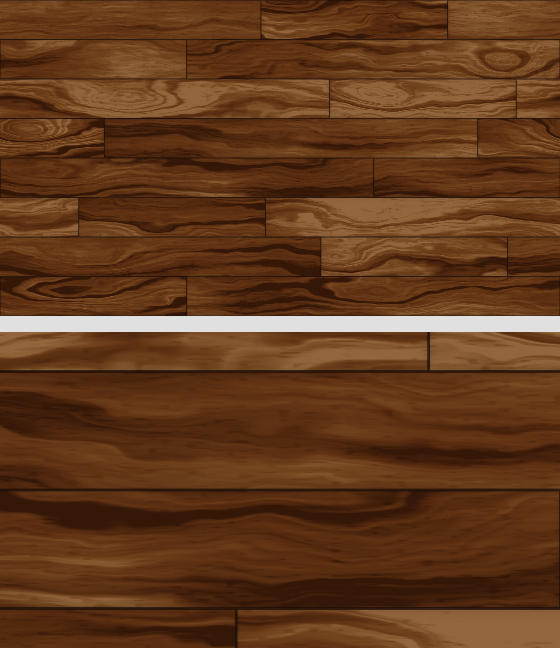
Top: the whole. Bottom: its middle third, enlarged.
Reproduce this texture procedurally as a WebGL 2 fragment shader.

```glsl
#version 300 es
precision highp float;
// Dark hardwood floor: eight staggered rows, each one short and one long plank.
// Grain follows the contours of a warped height field; a smooth bump in that
// field makes the oval eyes. Streaks, growth lines and pores shade each plank.
uniform vec2 u_resolution;
out vec4 outColor;

const float ROWS = 8.0;
const float WIDTH = ROWS * 16.0 / 9.0;   // canvas width in row heights
const float SHORT_LENGTH = WIDTH / 3.0;
const float SEAM_HALF_WIDTH = 0.012;
const float SEAM_STRENGTH = 0.75;
const float STREAK_DEPTH = 0.80;
const float LINE_DEPTH = 0.85;
const float FIBRE_DEPTH = 0.42;
const float PORE_DEPTH = 0.12;
const float DRIFT_DEPTH = 0.42;
const float TONE_LIFT = 0.12;
const float TONE_SPREAD = 1.35;
const vec3 SEAM_COLOR = vec3(0.10, 0.05, 0.025);
const vec3 RED_TINT = vec3(1.04, 0.97, 0.88);
const vec3 GREY_TINT = vec3(0.99, 1.02, 1.10);
const vec3 WOOD[5] = vec3[5](
  vec3(0.20, 0.095, 0.035), vec3(0.31, 0.16, 0.06), vec3(0.38, 0.205, 0.08),
  vec3(0.45, 0.27, 0.115), vec3(0.58, 0.39, 0.215));

// Start of the short plank in each row, as a fraction of the width, top down
const float STAGGER[8] = float[8](0.466, 0.0, 0.5885, 0.853, 0.667, 0.1406, 0.573, 0.0);

// Plank character: tone, contrast, eye position (negative: none), tone slope
const vec4 LONG_PLANK[8] = vec4[8](
  vec4(0.49, 0.35, -1.0, 0.00), vec4(0.52, 0.65, 0.84, 0.10),
  vec4(0.66, 0.65, 0.48, -0.05), vec4(0.47, 0.45, -1.0, 0.50),
  vec4(0.44, 0.60, 0.18, 0.00), vec4(0.62, 0.75, 0.27, 0.00),
  vec4(0.46, 0.65, 0.40, -0.20), vec4(0.54, 0.70, 0.50, 0.15));
const vec4 SHORT_PLANK[8] = vec4[8](
  vec4(0.50, 1.00, -1.0, 0.00), vec4(0.57, 0.45, -1.0, 0.00),
  vec4(0.60, 0.95, 0.30, 0.10), vec4(0.54, 1.10, 0.62, 0.00),
  vec4(0.44, 0.60, -1.0, 0.00), vec4(0.44, 0.75, -1.0, 0.00),
  vec4(0.50, 0.85, 0.10, 0.00), vec4(0.50, 0.90, 0.35, 0.00));

float hash(vec2 p) {
  return fract(sin(dot(p, vec2(127.1, 311.7))) * 43758.5453);
}

float noise(vec2 p) {
  vec2 i = floor(p), f = fract(p);
  f = f * f * (3.0 - 2.0 * f);
  return mix(mix(hash(i), hash(i + vec2(1, 0)), f.x),
             mix(hash(i + vec2(0, 1)), hash(i + vec2(1, 1)), f.x), f.y);
}

float fbm(vec2 p) {
  float sum = 0.0, weight = 0.5;
  for (int i = 0; i < 4; i++) {
    sum += weight * noise(p);
    p = p * 2.03 + 7.3;
    weight *= 0.5;
  }
  return sum;
}

vec3 woodRamp(float t) {
  vec3 color = WOOD[0];
  for (int i = 1; i < 5; i++)
    color = mix(color, WOOD[i], clamp(t * 4.0 - float(i - 1), 0.0, 1.0));
  return color;
}

// Height field whose contours are the growth lines
float grainField(vec2 p, float eyeX, float seed) {
  float field = p.y * 1.6 + 2.0 * fbm(vec2(p.x * 0.38, p.y * 1.1) + seed);
  field += 0.07 * noise(vec2(p.x * 4.5, p.y * 7.0) + seed);
  vec2 eyeSize = vec2(mix(0.7, 1.6, hash(vec2(seed, 3.0))), 0.32);
  vec2 toEye = (p - vec2(eyeX, mix(0.4, 0.65, hash(vec2(seed, 5.0))))) / eyeSize;
  return field + 1.2 * exp(-dot(toEye, toEye));
}

vec3 plankColor(vec2 p, float plankLength, vec4 character, float seed) {
  float eyeX = character.z < 0.0 ? -20.0 : character.z * plankLength;
  float field = grainField(p, eyeX, seed);

  float streak = smoothstep(0.52, 0.84, noise(vec2(field * 4.2, p.x * 0.22) + seed));
  float lines = 0.55 * noise(vec2(field * 11.0, p.x * 0.5) + seed)
              + 0.45 * noise(vec2(field * 23.0, p.x * 0.9) - seed);
  float fibre = fbm(vec2(p.x * 1.6, p.y * 15.0 + field * 3.0) + seed);
  float pore = smoothstep(0.65, 0.9, noise(vec2(p.x * 9.0, p.y * 48.0 + field * 4.0) - seed));
  float drift = noise(vec2(p.x * 0.4, p.y * 1.3) + seed * 1.7) - 0.5;

  float tone = character.x + character.w * (p.x / plankLength - 0.5) + DRIFT_DEPTH * drift;
  tone = 0.5 + TONE_LIFT + TONE_SPREAD * (tone - 0.5);
  tone += character.y * (LINE_DEPTH * (lines - 0.5) - STREAK_DEPTH * streak);
  tone += FIBRE_DEPTH * (fibre - 0.47) - PORE_DEPTH * pore;
  return woodRamp(tone) * mix(RED_TINT, GREY_TINT, clamp(tone + 0.3 * drift, 0.0, 1.0));
}

void main() {
  vec2 uv = gl_FragCoord.xy / u_resolution;
  float y = uv.y * ROWS;
  int row = clamp(int((1.0 - uv.y) * ROWS), 0, 7);

  // Locate the plank; its row wraps around the canvas edge
  float x = mod((uv.x - STAGGER[row]) * WIDTH, WIDTH);
  bool isShort = x < SHORT_LENGTH;
  float plankLength = isShort ? SHORT_LENGTH : WIDTH - SHORT_LENGTH;
  vec2 local = vec2(isShort ? x : x - SHORT_LENGTH, fract(y));
  vec4 character = isShort ? SHORT_PLANK[row] : LONG_PLANK[row];
  float seed = 11.0 + 60.0 * hash(vec2(float(row), isShort ? 1.0 : 2.0));
  vec3 color = plankColor(local, plankLength, character, seed);

  // Dark seams with a soft shaded edge
  vec2 edge = min(local, vec2(plankLength, 1.0) - local);
  float seamDistance = min(edge.x, edge.y);
  float blur = 0.6 * ROWS / u_resolution.y;
  float seam = 1.0 - smoothstep(SEAM_HALF_WIDTH - blur, SEAM_HALF_WIDTH + blur, seamDistance);
  color *= 1.0 - 0.10 * exp(-seamDistance * 24.0);
  outColor = vec4(mix(color, SEAM_COLOR, SEAM_STRENGTH * seam), 1.0);
}
```
